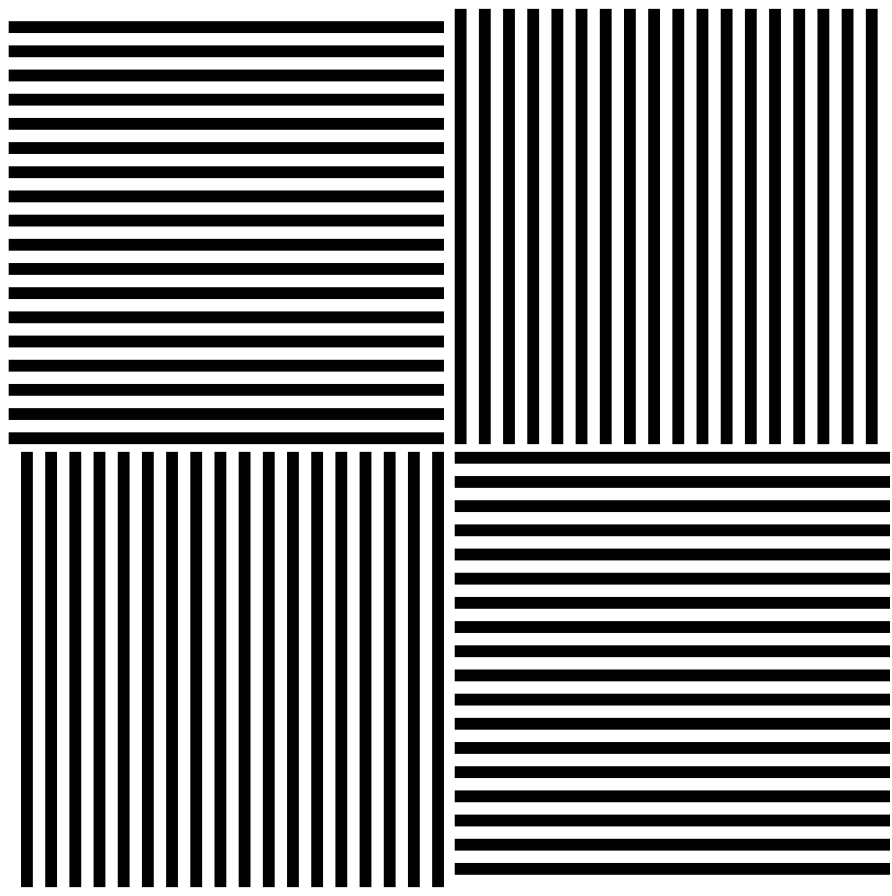
This pattern is drawn by a WebGL 1 fragment shader. Its source:

```glsl
precision highp float;

uniform vec2 u_resolution;

// Lengths are fractions of the canvas height.
const vec2 CENTER = vec2(0.5015, 0.5);
const vec2 HALF_GAP = vec2(0.0060, 0.0043);
const float BAR_COUNT = 18.0;
const float BAR_PERIOD = 0.02699;
const float BAR_WIDTH = 0.0132;
const vec3 PAPER = vec3(1.0);
const vec3 INK = vec3(0.005);

// Pixel coverage of a strip, given the distance from its middle line.
float stripCoverage(float distanceToMiddle, float halfWidth, float pixel) {
  return clamp((halfWidth - distanceToMiddle) / pixel + 0.5, 0.0, 1.0);
}

// Evenly spaced bars; the first starts at zero.
float barCoverage(float across, float pixel) {
  float halfWidth = 0.5 * BAR_WIDTH;
  float offset = across - halfWidth;
  float index = clamp(floor(offset / BAR_PERIOD + 0.5), 0.0, BAR_COUNT - 1.0);
  return stripCoverage(abs(offset - index * BAR_PERIOD), halfWidth, pixel);
}

void main() {
  float pixel = 1.0 / u_resolution.y;
  vec2 fromCenter = gl_FragCoord.xy * pixel - CENTER;

  // Mirror the four panels into one, measured outward from its inner corner.
  vec2 inPanel = abs(fromCenter) - HALF_GAP;

  // Diagonal neighbours share a bar direction.
  bool horizontal = fromCenter.x * fromCenter.y < 0.0;
  float across = horizontal ? inPanel.y : inPanel.x;
  float along = horizontal ? inPanel.x : inPanel.y;

  // Trim the bars to the panel length.
  float halfPanel = 0.5 * BAR_COUNT * BAR_PERIOD;
  float ink = barCoverage(across, pixel)
            * stripCoverage(abs(along - halfPanel), halfPanel, pixel);

  gl_FragColor = vec4(mix(PAPER, INK, ink), 1.0);
}
```
